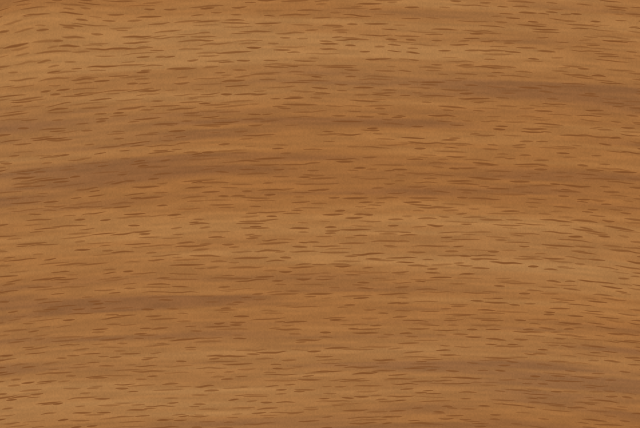
A Shadertoy shader for this texture:

```glsl
#define LIGHT_WOOD vec3(0.678, 0.484, 0.290)
#define MID_WOOD vec3(0.640, 0.440, 0.254)
#define DARK_WOOD vec3(0.560, 0.382, 0.238)
#define PORE_COLOR vec3(0.500, 0.305, 0.155)
#define WARM_TINT vec3(0.990, 0.955, 0.900)
#define PORE_CELL vec2(0.066, 0.0105)
#define PORE_SHARE 0.84
#define PORE_HALF_WIDTH 0.0021
#define BAND_SCALE vec2(0.9, 14.0)
#define FIBRE_CONTRAST 0.085
#define SPECKLE_CONTRAST 0.055
#define ARCH 0.055

float hash(vec2 p) {
    vec3 q = fract(vec3(p.xyx) * 0.1031);
    q += dot(q, q.yzx + 33.33);
    return fract((q.x + q.y) * q.z);
}

float noise(vec2 p) {
    vec2 cell = floor(p), f = fract(p);
    f = f * f * (3.0 - 2.0 * f);
    float low = mix(hash(cell), hash(cell + vec2(1, 0)), f.x);
    float high = mix(hash(cell + vec2(0, 1)), hash(cell + vec2(1, 1)), f.x);
    return mix(low, high, f.y);
}

// Bends the straight fibres: a shallow arch, slow waves and a swirl in the top left corner
vec2 grainSpace(vec2 p) {
    float bend = ARCH * (p.x - 0.75) * (p.x - 0.75);
    bend += 0.022 * (noise(p * vec2(1.7, 3.0) + 11.0) - 0.5);
    bend += 0.006 * (noise(p * vec2(6.0, 9.0) + 5.0) - 0.5);
    vec2 toSwirl = (p - vec2(0.08, 0.98)) / vec2(0.13, 0.09);
    bend -= 0.030 * exp(-dot(toSwirl, toSwirl));
    return vec2(p.x, p.y + bend);
}

// Growth bands from broad to thin, 0 (pale) to 1 (dark)
float growthBands(vec2 g) {
    float broad = noise(g * BAND_SCALE + 3.7);
    float narrow = noise(g * BAND_SCALE * vec2(2.0, 2.7) + 19.3);
    float thin = noise(g * BAND_SCALE * vec2(4.5, 6.5) + 41.0);
    return 0.44 * broad + 0.31 * narrow + 0.25 * thin;
}

// Short tapered dashes, one candidate per cell with jittered place and size
float pores(vec2 g, float pixel) {
    vec2 home = floor(g / PORE_CELL);
    float cover = 0.0;
    for (int j = -1; j <= 1; j++) {
        for (int i = -1; i <= 1; i++) {
            vec2 id = home + vec2(i, j);
            float chance = PORE_SHARE + 0.4 * (noise(id * vec2(0.2, 0.23) + 7.0) - 0.5);
            if (hash(id + 17.0) > chance) continue;
            vec2 jitter = vec2(hash(id + 31.0), hash(id + 53.0));
            vec2 d = g - (id + jitter) * PORE_CELL;
            float size = hash(id + 71.0);
            float halfLength = mix(0.014, 0.048, size * size);
            d.y -= d.x * 0.07 * (hash(id + 97.0) - 0.4);
            d.y -= 0.0025 * (noise(vec2(g.x * 45.0, id.y)) - 0.5);
            float along = clamp(abs(d.x) / halfLength, 0.0, 1.0);
            float halfWidth = PORE_HALF_WIDTH * mix(0.55, 1.15, hash(id + 113.0));
            halfWidth *= 1.0 - along * along;
            float edge = 0.55 * pixel + 0.0004;
            float dash = 1.0 - smoothstep(-edge, edge, abs(d.y) - halfWidth);
            dash *= 1.0 - smoothstep(0.75, 1.0, along);
            cover = max(cover, dash * mix(0.4, 1.0, hash(id + 131.0)));
        }
    }
    return cover;
}

void mainImage(out vec4 fragColor, in vec2 fragCoord) {
    vec2 p = fragCoord / iResolution.y;
    float pixel = 1.0 / iResolution.y;
    vec2 g = grainSpace(p);

    // Ground colour with darker growth bands
    float band = growthBands(g);
    vec3 color = mix(LIGHT_WOOD, MID_WOOD, smoothstep(0.26, 0.56, band));
    color = mix(color, DARK_WOOD, 0.9 * smoothstep(0.53, 0.80, band));

    // Warmer patches, mostly towards the right
    float side = p.x * iResolution.y / iResolution.x;
    float warmth = noise(g * vec2(1.6, 7.0) + 29.0) + 0.5 * (side - 0.5);
    color *= mix(vec3(1.0), WARM_TINT, smoothstep(0.35, 0.95, warmth));

    // Fine fibres and crisp speckle
    float fibre = noise(g * vec2(16.0, 170.0)) - 0.5;
    float speckle = noise(p * 320.0) - 0.5;
    color *= 1.0 + FIBRE_CONTRAST * fibre + SPECKLE_CONTRAST * speckle;

    color = mix(color, PORE_COLOR, 0.92 * pores(g, pixel));
    fragColor = vec4(color, 1.0);
}
```
